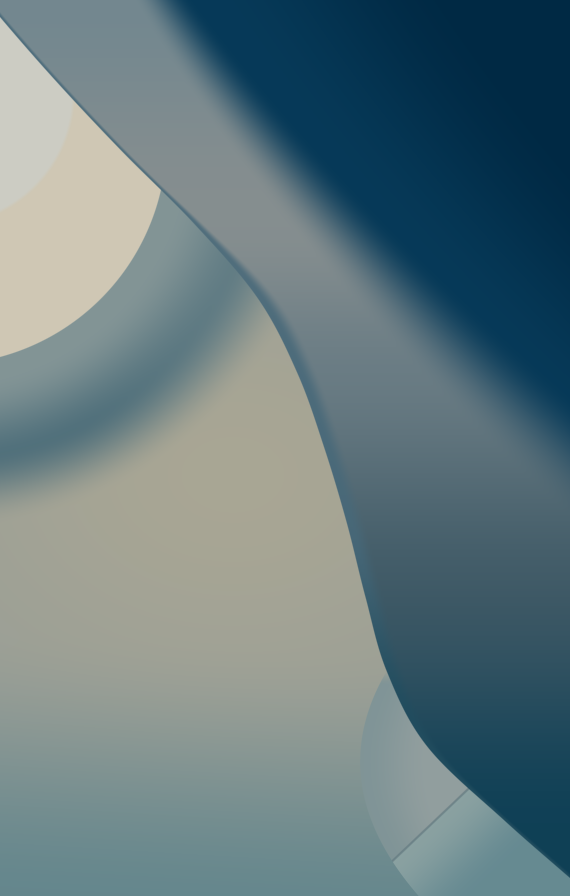
A Shadertoy shader for this background:

```glsl
// Draws soft layered curves: a pale disc, a sandy slope, a sweeping grey ribbon and deep blue shade.

const vec3 DEEP_BLUE   = vec3(0.000, 0.160, 0.265);
const vec3 SHADE_BLUE  = vec3(0.025, 0.225, 0.345);
const vec3 EDGE_BLUE   = vec3(0.280, 0.410, 0.475);
const vec3 DISC_CREAM  = vec3(0.810, 0.780, 0.705);
const vec3 DISC_WHITE  = vec3(0.800, 0.800, 0.765);
const vec3 RING_GREY   = vec3(0.510, 0.580, 0.585);
const vec3 RING_SHADOW = vec3(0.310, 0.435, 0.480);
const vec3 SAND        = vec3(0.660, 0.650, 0.580);
const vec3 MIST        = vec3(0.590, 0.615, 0.590);
const vec3 TEAL_GREY   = vec3(0.390, 0.525, 0.550);

// Horizontal positions of the ribbon edge at equal steps downwards
const float EDGE_X[15] = float[15](-0.083, -0.016, 0.056, 0.134, 0.217, 0.288,
    0.332, 0.362, 0.387, 0.408, 0.432, 0.477, 0.564, 0.659, 0.750);

// Smooth step of one pixel around a signed distance
float cover(float dist, float pixel) {
    return smoothstep(-pixel, pixel, dist);
}

// Catmull-Rom curve through the ribbon positions
float ribbonEdge(float depth) {
    float s = clamp(depth, 0.0, 0.9999) * 12.0;
    int i = int(s);
    float t = fract(s);
    float a = EDGE_X[i], b = EDGE_X[i + 1], c = EDGE_X[i + 2], d = EDGE_X[min(i + 3, 14)];
    return b + 0.5 * t * (c - a + t * (2.0 * a - 5.0 * b + 4.0 * c - d
         + t * (3.0 * (b - c) + d - a)));
}

// Signed distance to the ribbon edge, positive on the right
float ribbonDistance(vec2 p) {
    float depth = 1.0 - p.y;
    float slope = (ribbonEdge(depth + 0.01) - ribbonEdge(depth - 0.01)) / 0.02;
    return (p.x - ribbonEdge(depth)) / sqrt(1.0 + slope * slope);
}

// Slope with a warm glow that cools towards the bottom
vec3 slopeColor(vec2 p) {
    vec2 q = (p - vec2(0.26, 0.47)) / vec2(0.34, 0.25);
    vec3 color = mix(MIST, SAND, exp(-dot(q, q)));
    return mix(color, TEAL_GREY, smoothstep(0.30, -0.02, p.y + 0.06 * p.x));
}

// Disc, inner disc and the shaded ring around them
vec3 addDiscs(vec3 color, vec2 p, float pixel) {
    float r = length(p - vec2(-0.065, 0.844));
    float inner = length(p - vec2(-0.065, 0.896)) - 0.147;
    vec3 shadow = mix(RING_SHADOW, RING_GREY, 0.35 * smoothstep(0.08, 0.28, p.x));
    vec3 ring = mix(RING_GREY, shadow, smoothstep(0.27, 0.365, r));
    color = mix(ring, color, smoothstep(0.350, 0.435, r));
    vec3 disc = mix(DISC_WHITE, DISC_CREAM, cover(inner, 3.0 * pixel));
    return mix(disc, color, cover(r - 0.251, pixel));
}

// Two pale panels divided by a slanted seam
vec3 addPanels(vec3 color, vec2 p, float pixel) {
    float rise = p.y - 0.15;
    float side = p.x - 0.402 - 2.9 * rise * rise;
    float seam = (p.y - 0.040 - 0.951 * (p.x - 0.439)) / 1.38;
    float inside = cover(side, pixel) * smoothstep(0.255, 0.235, p.y);
    vec3 upper = mix(vec3(0.50, 0.58, 0.59), vec3(0.57, 0.62, 0.62),
                     smoothstep(0.0, 0.08, side));
    vec3 lower = mix(vec3(0.40, 0.54, 0.57), vec3(0.54, 0.63, 0.63),
                     smoothstep(-0.09, 0.0, seam));
    vec3 panel = mix(lower, upper, cover(seam, pixel));
    panel = mix(panel, vec3(0.36, 0.45, 0.48), 0.6 * (1.0 - cover(abs(seam) - 0.0012, pixel)));
    return mix(color, panel, inside);
}

// Ribbon shading from top to bottom, with the deep shade at upper right
vec3 ribbonColor(vec2 p, float dist) {
    float depth = 1.0 - p.y;
    vec3 color = mix(vec3(0.45, 0.53, 0.56), vec3(0.52, 0.555, 0.56), smoothstep(0.0, 0.22, depth));
    color = mix(color, vec3(0.42, 0.49, 0.52), smoothstep(0.25, 0.42, depth));
    color = mix(color, vec3(0.24, 0.345, 0.395), smoothstep(0.38, 0.70, depth));
    color = mix(color, vec3(0.06, 0.25, 0.335), smoothstep(0.64, 0.93, depth));

    float shade = (p.x - 0.182 - 0.656 * depth - 0.476 * depth * depth) / 1.3;
    float blur = 0.025 + 0.07 * depth;
    vec3 blue = mix(SHADE_BLUE, DEEP_BLUE, smoothstep(0.04, 0.26, shade));
    color = mix(color, blue, smoothstep(-blur, blur, shade));

    // Bluish fold that widens along the middle of the edge
    float middle = smoothstep(0.20, 0.38, depth) * smoothstep(0.92, 0.70, depth);
    float width = mix(0.003, 0.014, middle);
    vec3 fold = mix(EDGE_BLUE, vec3(0.13, 0.30, 0.37), smoothstep(0.58, 0.80, depth));
    return mix(color, fold, 0.85 * smoothstep(width * 1.5, width * 0.3, dist));
}

void mainImage(out vec4 fragColor, in vec2 fragCoord) {
    vec2 p = fragCoord / iResolution.y;
    float pixel = 0.8 / iResolution.y;
    float dist = ribbonDistance(p);

    vec3 color = slopeColor(p);
    color = addDiscs(color, p, pixel);
    color = addPanels(color, p, pixel);
    color = mix(color, ribbonColor(p, dist), cover(dist, pixel));
    fragColor = vec4(color, 1.0);
}
```
